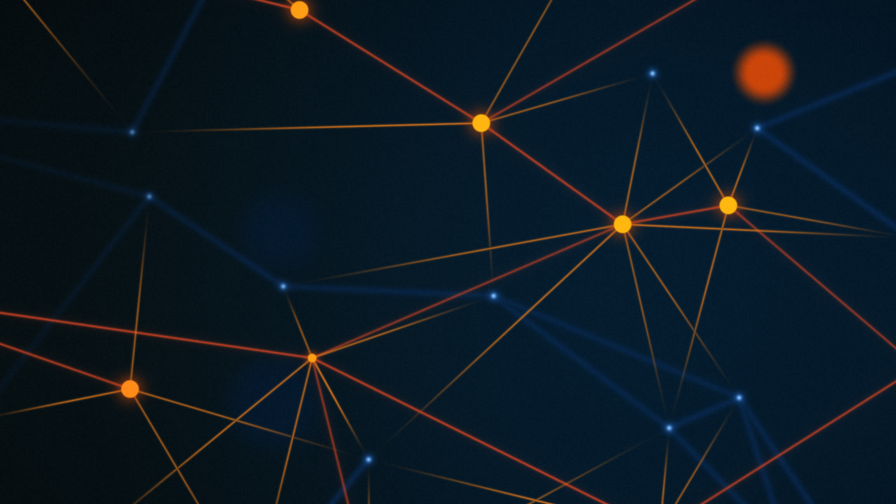
Give the GLSL for this background, as a Shadertoy shader.

```glsl
#define CELL 0.345
#define SEED vec2(113.0, 71.0)
#define THIN_WIDTH 0.0021
#define RED_WIDTH 0.0025
#define BLUE_WIDTH 0.0075
#define ORANGE vec3(0.86, 0.46, 0.11)
#define RED vec3(0.84, 0.27, 0.14)
#define BLUE vec3(0.035, 0.165, 0.34)
#define GOLD vec3(1.0, 0.72, 0.06)
#define ICE vec3(0.50, 0.75, 1.0)
#define EMBER_POS vec2(0.853, 0.856)
#define GRAIN 0.012

float hash(vec2 p) {
    vec3 q = fract(p.xyx * 0.1031);
    q += dot(q, q.yzx + 33.33);
    return fract((q.x + q.y) * q.z);
}

// Jittered grid point, in cell units
vec2 nodePos(vec2 cell) {
    vec2 jitter = vec2(hash(cell + SEED), hash(cell.yx + SEED + 57.0));
    return cell + 0.12 + 0.76 * jitter;
}

// Two cells in five hold a warm node
bool isWarm(vec2 cell) {
    return mod(cell.x + 2.0 * cell.y, 5.0) < 1.5;
}

// Distance to a segment and position along it
vec2 segment(vec2 p, vec2 a, vec2 b) {
    vec2 ab = b - a;
    float t = clamp(dot(p - a, ab) / dot(ab, ab), 0.0, 1.0);
    return vec2(length(p - a - ab * t), t);
}

// Soft stroke that keeps its energy when thinner than a pixel
float stroke(float d, float width, float px) {
    float w = sqrt(width * width + 0.36 * px * px);
    return exp(-d * d / (w * w)) * width / w;
}

float disc(float d, float radius, float soft) {
    return 1.0 - smoothstep(radius - soft, radius + soft, d);
}

vec3 backdrop(vec2 uv) {
    vec3 col = mix(vec3(0.028, 0.070, 0.085), vec3(0.018, 0.108, 0.178),
                   smoothstep(0.0, 0.75, uv.x));
    vec2 c = uv - vec2(0.55, 0.45);
    return col * (1.05 - 0.6 * dot(c, c));
}

void mainImage(out vec4 fragColor, in vec2 fragCoord) {
    float px = 1.0 / iResolution.y;
    vec2 p = fragCoord * px;
    vec2 uv = fragCoord / iResolution.xy;
    float aspect = iResolution.x * px;
    vec2 g = p / CELL;
    vec2 home = floor(g);

    float blue = 0.0, thin = 0.0, red = 0.0, redGlow = 0.0;
    float ice = 0.0, iceGlow = 0.0, gold = 0.0, goldGlow = 0.0;

    for (int y = -1; y <= 1; y++)
    for (int x = -2; x <= 2; x++) {
        vec2 cell = home + vec2(x, y);
        vec2 a = nodePos(cell);
        bool warmA = isWarm(cell);

        // Node with halo
        float d = length(g - a) * CELL;
        float size = hash(cell + SEED + 29.0);
        if (warmA) {
            float radius = size > 0.68 ? 0.0175 : 0.0085;
            gold = max(gold, disc(d, radius, 0.0012 + 0.6 * px));
            goldGlow = max(goldGlow, exp(-pow(d / (radius * 1.45), 2.0)));
        } else {
            ice = max(ice, exp(-pow(d / 0.0048, 2.0)));
            iceGlow = max(iceGlow, exp(-pow(d / 0.011, 2.0)));
        }

        // Links to the right and to the row above
        for (int j = 0; j <= 1; j++)
        for (int i = -2; i <= 2; i++) {
            if (j == 0 && i <= 0) continue;
            vec2 offset = vec2(i, j);
            vec2 b = nodePos(cell + offset);
            bool warmB = isWarm(cell + offset);
            bool bothWarm = warmA && warmB;
            float pick = hash(cell + 37.0 * offset + SEED * 3.0);
            float chance = (bothWarm ? 1.3 : 1.0) - 0.4 * length(b - a);
            if (pick > chance) continue;

            vec2 s = segment(g, a, b);
            float dist = s.x * CELL;
            float shade = 0.65 + 0.35 * hash(cell + 19.0 * offset + SEED);
            if (bothWarm) {
                red = max(red, shade * stroke(dist, RED_WIDTH, px));
                redGlow = max(redGlow, shade * exp(-dist / 0.006));
            } else if (warmA || warmB) {
                float t = warmA ? s.y : 1.0 - s.y;
                float taper = 1.0 - smoothstep(0.35, 1.0, t);
                thin = max(thin, shade * taper * stroke(dist, THIN_WIDTH, px));
            } else {
                blue = max(blue, shade * stroke(dist, BLUE_WIDTH, px));
            }
        }
    }

    vec3 col = backdrop(uv);

    // Out of focus lights
    for (int k = 1; k <= 2; k++) {
        float n = float(k);
        vec2 centre = vec2((0.32 - 0.0075 * n) * aspect, 0.88 - 0.34 * n);
        float haze = disc(length(p - centre), 0.055 + 0.015 * n, 0.04);
        col = mix(col, vec3(0.015, 0.115, 0.25), 0.42 * haze);
    }
    float ember = disc(length(p - EMBER_POS * vec2(aspect, 1.0)), 0.05, 0.021);
    col = mix(col, vec3(0.84, 0.28, 0.03), 0.95 * ember);

    // Links, cool ones fading to the left
    float cool = mix(0.35, 1.0, smoothstep(0.0, 0.5, uv.x));
    col = mix(col, BLUE, 0.75 * blue * cool);
    col = mix(col, RED, 0.16 * redGlow);
    col = mix(col, RED, 0.9 * red);
    col = mix(col, ORANGE, thin);

    // Nodes
    col = mix(col, vec3(0.10, 0.36, 0.70), 0.6 * iceGlow * cool);
    col = mix(col, ICE, ice * cool);
    col = mix(col, vec3(0.85, 0.30, 0.04), 0.6 * goldGlow);
    col = mix(col, mix(vec3(1.0, 0.54, 0.10), GOLD, smoothstep(0.1, 0.6, uv.x)), gold);

    col += GRAIN * (hash(floor(p * 288.0) + SEED) - 0.5);
    fragColor = vec4(clamp(col, 0.0, 1.0), 1.0);
}
```
